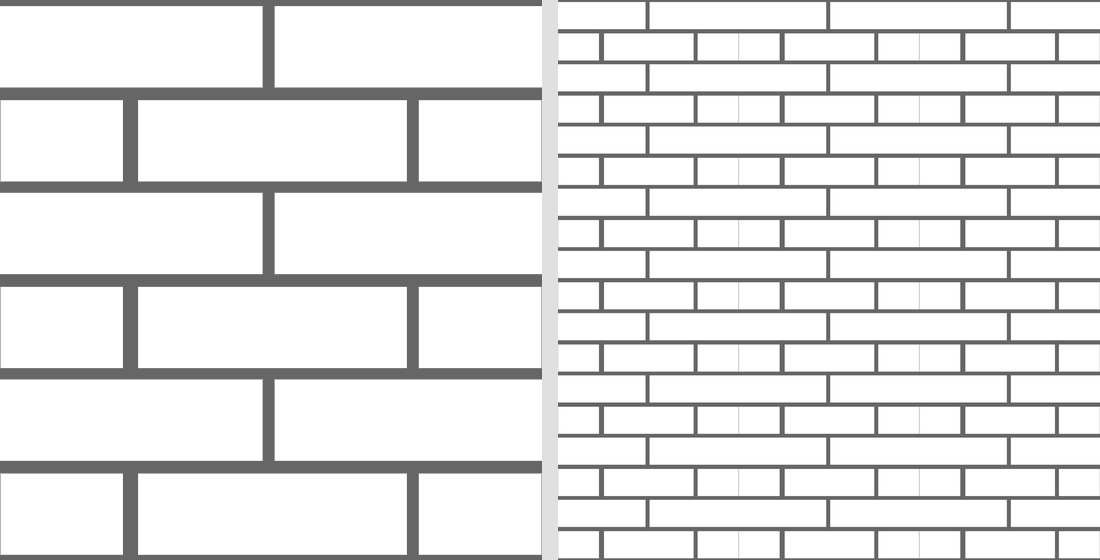
Left, the tile; right, the same tile 3 across and 3 down.
Write a Shadertoy shader that draws this pattern.

```glsl
// White running-bond brick wall with grey mortar joints of slightly uneven width.
#define PERIODS 3.0                          // pairs of courses up the canvas
#define BRICK vec3(1.0)
#define MORTAR vec3(0.4)
// Joints as (centre, half width), in fractions of one period
#define BED_LOW vec2(-0.0025, 0.0303)
#define BED_MID vec2(0.4973, 0.0340)
#define UPPER_JOINT vec2(0.4956, 0.0111)
#define LOWER_JOINT_LEFT vec2(0.2408, 0.0140)
#define LOWER_JOINT_RIGHT vec2(0.7617, 0.0110)
#define LOWER_HAIRLINE vec2(0.0, 0.0009)

// Smoothed coverage of a joint that wraps around with period 1
float jointCoverage(float position, vec2 joint, float pixel) {
    float offset = abs(fract(position - joint.x + 0.5) - 0.5);
    return clamp((joint.y - offset) / pixel + 0.5, 0.0, 1.0);
}

void mainImage(out vec4 fragColor, in vec2 fragCoord) {
    vec2 repeats = vec2(1.0, PERIODS);
    vec2 p = fragCoord / iResolution.xy * repeats;
    vec2 pixel = repeats / iResolution.xy;

    // Horizontal bed joints
    float bed = max(jointCoverage(p.y, BED_LOW, pixel.y),
                    jointCoverage(p.y, BED_MID, pixel.y));

    // Upright joints of the two alternating courses
    float upper = jointCoverage(p.x, UPPER_JOINT, pixel.x);
    float lower = max(jointCoverage(p.x, LOWER_JOINT_LEFT, pixel.x),
                      jointCoverage(p.x, LOWER_JOINT_RIGHT, pixel.x));
    lower = max(lower, jointCoverage(p.x, LOWER_HAIRLINE, pixel.x));

    // The courses switch inside the mortar, where the change is hidden
    bool isUpper = fract(p.y - BED_LOW.x) > BED_MID.x - BED_LOW.x;
    float mortar = max(bed, isUpper ? upper : lower);

    fragColor = vec4(mix(BRICK, MORTAR, mortar), 1.0);
}
```
